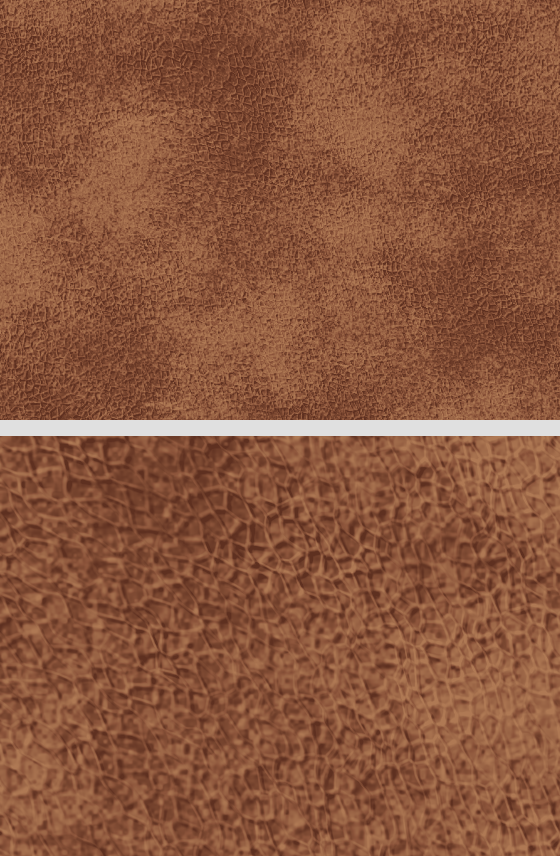
Top: the whole. Bottom: its middle third, enlarged.
Give the GLSL for this texture, as a WebGL 1 fragment shader.

```glsl
precision highp float;
// Worn brown leather: a pebbled hide of warped Voronoi creases, rubbed to tan
// in cloudy, speckled patches and crossed by a few rough scratches.
// All layers add up to one tone, which a five colour ramp turns into brown.
uniform vec2 u_resolution;

const vec3 UMBER = vec3(0.405, 0.218, 0.148);
const vec3 CHESTNUT = vec3(0.48, 0.28, 0.19);
const vec3 SADDLE = vec3(0.55, 0.33, 0.23);
const vec3 TAN = vec3(0.60, 0.39, 0.27);
const vec3 SAND = vec3(0.665, 0.455, 0.315);

float hash(vec2 p) {
  vec3 q = fract(p.xyx * vec3(0.1031, 0.1030, 0.0973));
  q += dot(q, q.yzx + 33.33);
  return fract((q.x + q.y) * q.z);
}

vec2 hash2(vec2 p) {
  return vec2(hash(p), hash(p + 71.7));
}

// Smooth value noise from -1 to 1
float noise(vec2 p) {
  vec2 cell = floor(p);
  vec2 f = fract(p);
  f = f * f * (3.0 - 2.0 * f);
  float low = mix(hash(cell), hash(cell + vec2(1.0, 0.0)), f.x);
  float high = mix(hash(cell + vec2(0.0, 1.0)), hash(cell + 1.0), f.x);
  return 2.0 * mix(low, high, f.y) - 1.0;
}

float fbm(vec2 p) {
  float sum = 0.0;
  float amplitude = 0.5;
  for (int i = 0; i < 5; i++) {
    sum += amplitude * noise(p);
    p = mat2(1.6, 1.2, -1.2, 1.6) * p + 17.3;
    amplitude *= 0.62;
  }
  return sum;
}

// 1 on the borders between Voronoi cells, 0 inside them
float crease(vec2 p, float width) {
  vec2 cell = floor(p);
  float nearest = 8.0;
  float second = 8.0;
  for (int y = -1; y <= 1; y++) {
    for (int x = -1; x <= 1; x++) {
      vec2 id = cell + vec2(float(x), float(y));
      float d = length(id + 0.1 + 0.8 * hash2(id) - p);
      second = min(second, max(nearest, d));
      nearest = min(nearest, d);
    }
  }
  return 1.0 - smoothstep(0.03, width, second - nearest);
}

// Bends and leans the grain so that its direction drifts over the hide
vec2 grainSpace(vec2 p) {
  vec2 drift = vec2(noise(p * 3.1 + 5.0), noise(p * 2.7 + 40.0));
  vec2 wobble = vec2(noise(p * 45.0), noise(p * 45.0 + 90.0));
  vec2 q = p + 0.06 * drift + 0.005 * wobble;
  return vec2(q.x + 0.25 * q.y, q.y - 0.15 * q.x) * vec2(76.0, 54.0);
}

// Nearly level streaks, from hairlines to broader scuffs
float scratches(vec2 p, float aspect) {
  float marks = 0.0;
  for (int i = 0; i < 15; i++) {
    vec2 seed = vec2(float(i) * 7.0 + 3.0, 19.0);
    vec2 q = p - hash2(seed) * vec2(aspect, 1.0);
    float angle = 0.7 * (hash(seed + 2.0) - 0.6);
    q = vec2(cos(angle) * q.x + sin(angle) * q.y, cos(angle) * q.y - sin(angle) * q.x);
    q.y += 0.5 * q.x * q.x + 0.003 * noise(q.xx * 40.0 + seed);
    float reach = mix(0.04, 0.16, hash(seed + 4.0));
    float width = mix(0.0025, 0.016, pow(hash(seed + 6.0), 3.0));
    float line = 1.0 - smoothstep(0.2 * width, width, abs(q.y));
    marks = max(marks, line * (1.0 - smoothstep(0.4, 1.0, abs(q.x) / reach)));
  }
  float broken = noise(p * vec2(55.0, 150.0)) + 0.5 * noise(p * 190.0);
  return marks * smoothstep(-0.5, 0.4, broken);
}

// Tone runs from about -1.6 (dark) to 1.6 (light)
vec3 leatherRamp(float tone) {
  vec3 color = mix(UMBER, CHESTNUT, clamp((tone + 1.55) / 0.83, -0.5, 1.0));
  color = mix(color, SADDLE, clamp((tone + 0.72) / 0.68, 0.0, 1.0));
  color = mix(color, TAN, clamp((tone + 0.04) / 0.7, 0.0, 1.0));
  return mix(color, SAND, clamp((tone - 0.66) / 0.89, 0.0, 1.3));
}

void main() {
  vec2 p = gl_FragCoord.xy / u_resolution.y;
  float aspect = u_resolution.x / u_resolution.y;

  // Rubbed patches with speckled edges
  float patches = fbm(p * vec2(3.6, 4.8) + 11.0);
  float specks = 0.95 * noise(p * 250.0) + 0.55 * noise(p * vec2(135.0, 110.0) + 31.0);
  float scuff = scratches(p, aspect);
  float rubbed = smoothstep(-0.75, 0.75, 1.25 * patches + specks + 0.6 * scuff - 0.14);

  // Light crease lines, each with a shadow at its lower right
  float depth = 0.9 + 0.4 * noise(p * 14.0 + 60.0);
  float ridge = crease(grainSpace(p), 0.28);
  float shadow = crease(grainSpace(p + vec2(-0.0035, 0.0035)), 0.32);
  float relief = depth * (1.35 * ridge - 1.15 * shadow) * (1.0 - 0.4 * rubbed);

  float tone = mix(-0.85, 0.8, rubbed) + relief + 0.45 * patches;
  tone += 0.6 * noise(p * 290.0 + 8.0) + 0.8 * scuff;
  gl_FragColor = vec4(leatherRamp(tone), 1.0);
}
```
